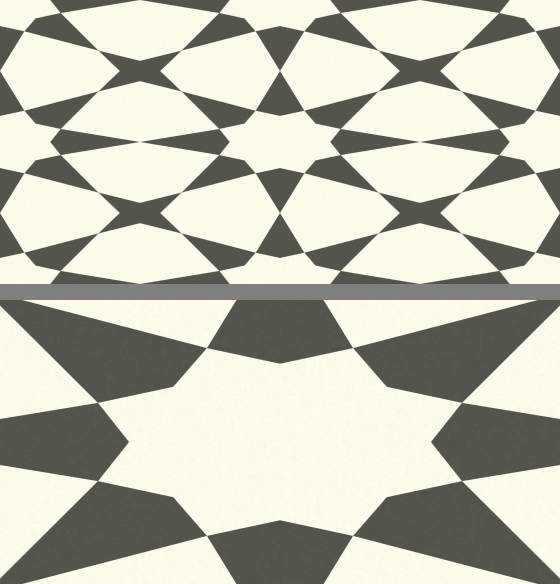
Top, the full canvas; bottom, a detail of the centre.
Reproduce this pattern procedurally as a Shadertoy shader.

```glsl
// Two by two tiling of twelve-pointed cream stars and petals set in dark grey facets.

float hash(vec2 p) {
    return fract(sin(dot(p, vec2(127.1, 311.7))) * 43758.5453);
}

// Signed distance to the line a-b, negative on its left side
float edge(vec2 p, vec2 a, vec2 b) {
    vec2 e = normalize(b - a);
    return dot(p - a, vec2(e.y, -e.x));
}

// Distance to the dark facets in one mirrored quarter cell, 192 by 98 units
float facets(vec2 p) {
    // Corners shared by neighbouring facets
    vec2 upper = vec2(33.4, 43.2);
    vec2 lower = vec2(83.2, 18.0);
    vec2 outer = vec2(135.0, 69.8);
    vec2 notch = vec2(48.8, 25.4);

    // Vertical dart, horizontal dart, diagonal facet and four-armed cross
    float vertical = max(edge(p, vec2(0.0, 36.0), upper), edge(p, upper, vec2(0.0, 98.0)));
    float horizontal = max(edge(p, vec2(192.0, 0.0), lower), edge(p, lower, vec2(69.0, 0.0)));
    float diagonal = max(max(edge(p, upper, notch), edge(p, notch, lower)),
                         max(edge(p, lower, outer), edge(p, outer, upper)));
    float arms = max(edge(p, vec2(164.3, 98.0), outer), edge(p, outer, vec2(192.0, 84.0)));

    return min(min(vertical, horizontal), min(diagonal, arms));
}

void mainImage(out vec4 fragColor, in vec2 fragCoord) {
    vec2 uv = fragCoord / iResolution.xy;

    // Repeat the cell and fold it about the star centre
    vec2 p = abs(fract(uv * 2.0 + 0.5) - 0.5) * vec2(384.0, 196.0);

    float pixel = 768.0 / iResolution.x;
    float light = smoothstep(-0.7 * pixel, 0.7 * pixel, facets(p));
    vec3 color = mix(vec3(0.33, 0.33, 0.30), vec3(0.99, 0.98, 0.92), light);

    // Faint paper grain
    color += (hash(floor(uv * vec2(512.0, 260.0))) - 0.5) * 0.012;

    fragColor = vec4(color, 1.0);
}
```
